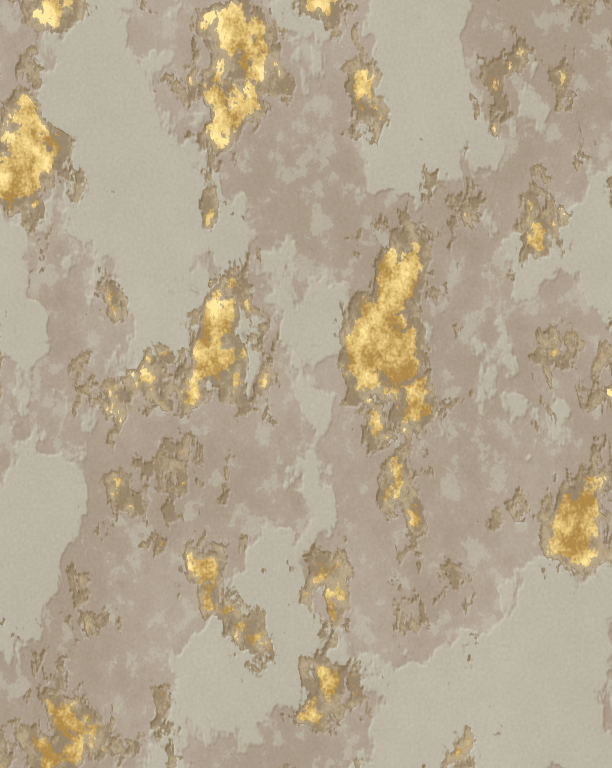
A Shadertoy shader for this texture:

```glsl
vec2 hashGradient(vec2 cell) {
    vec3 q = fract(cell.xyx * vec3(0.1031, 0.1030, 0.0973));
    q += dot(q, q.yzx + 33.33);
    return 2.0 * fract((q.xx + q.yz) * q.zy) - 1.0;
}

float gradientNoise(vec2 p) {
    vec2 i = floor(p), f = p - i;
    vec2 u = f * f * f * (f * (f * 6.0 - 15.0) + 10.0);
    vec2 e = vec2(1, 0);
    float low = mix(dot(hashGradient(i), f), dot(hashGradient(i + e), f - e), u.x);
    float high = mix(dot(hashGradient(i + e.yx), f - e.yx), dot(hashGradient(i + 1.0), f - 1.0), u.x);
    return mix(low, high, u.y);
}

float fbm(vec2 p, float gain) {
    float sum = 0.0, amplitude = 1.0;
    for (int i = 0; i < 6; i++) {
        sum += amplitude * gradientNoise(p);
        p = mat2(1.68, 1.26, -1.26, 1.68) * p + 17.3;
        amplitude *= gain;
    }
    return sum;
}

// x: pale top coat, y: worn-through depth
vec2 plasterFields(vec2 p) {
    vec2 warp = 0.012 * vec2(gradientNoise(p * 24.0 + 5.0), gradientNoise(p * 24.0 + 61.0));
    p += warp;
    float coat = fbm(p * vec2(5.2, 3.2) + vec2(40.7, 12.3), 0.56);
    float wear = fbm(p * vec2(8.5, 5.2) + vec2(83.1, 54.6), 0.62);
    return vec2(coat, wear - 0.4 * coat);
}

// Height of the flaking layers, used for edge shading
float layerHeight(vec2 fields) {
    return 0.6 * smoothstep(0.04, 0.10, fields.x) - smoothstep(0.15, 0.23, fields.y);
}

void mainImage(out vec4 fragColor, in vec2 fragCoord) {
    vec2 p = fragCoord / iResolution.y;
    vec2 fields = plasterFields(p);
    float coat = fields.x, wear = fields.y;
    float mottle = fbm(p * vec2(30.0, 24.0) + 7.0, 0.6);
    float broad = fbm(p * vec2(4.0, 2.5) + 131.0, 0.5);
    float grain = gradientNoise(p * 230.0) + 0.6 * gradientNoise(p * vec2(310.0, 160.0) + 9.0);

    // Taupe ground under the pale grey coat
    vec3 taupe = mix(vec3(0.665, 0.605, 0.535), vec3(0.71, 0.655, 0.59), smoothstep(-0.4, 0.4, broad + 0.4 * mottle));
    vec3 grey = vec3(0.735, 0.71, 0.64) + 0.025 * broad;
    vec3 color = mix(taupe, grey, smoothstep(0.03, 0.11, coat));
    color = mix(color, grey, 0.6 * smoothstep(0.20, 0.34, mottle - 0.3 * wear));

    // Exposed tan and brown underlayer
    vec3 tan_ = mix(vec3(0.59, 0.52, 0.41), vec3(0.72, 0.65, 0.52), smoothstep(-0.25, 0.25, mottle + 0.3 * broad));
    float exposed = smoothstep(0.12, 0.22, wear);
    color = mix(color, tan_, 0.88 * exposed);

    // Ragged flake rims and relief lit from the upper left
    float rim = exp(-pow((wear - 0.17) / 0.035, 2.0)) * smoothstep(0.0, 0.35, mottle + 0.06);
    color = mix(color, vec3(0.46, 0.385, 0.28), 0.55 * rim);
    float relief = layerHeight(fields) - layerHeight(plasterFields(p + vec2(-0.0022, 0.003)));
    color += clamp(relief, -0.9, 0.6) * vec3(0.075, 0.08, 0.085);

    // Gold leaf: pale and glinting above, ochre below
    float leaf = smoothstep(0.34, 0.39, wear + 0.16 * mottle);
    float glint = smoothstep(-0.35, 0.4, mottle + 0.35 * (p.y - 0.45) + 0.25 * grain);
    vec3 gold = mix(vec3(0.70, 0.55, 0.29), vec3(0.93, 0.81, 0.51), glint);
    gold += 0.12 * smoothstep(0.25, 0.55, mottle + 0.3 * (p.y - 0.5));
    color = mix(color, gold, 0.93 * leaf);

    // Fine gritty tooth
    color += 0.028 * grain + 0.012 * mottle;
    fragColor = vec4(clamp(color, 0.0, 1.0), 1.0);
}
```
